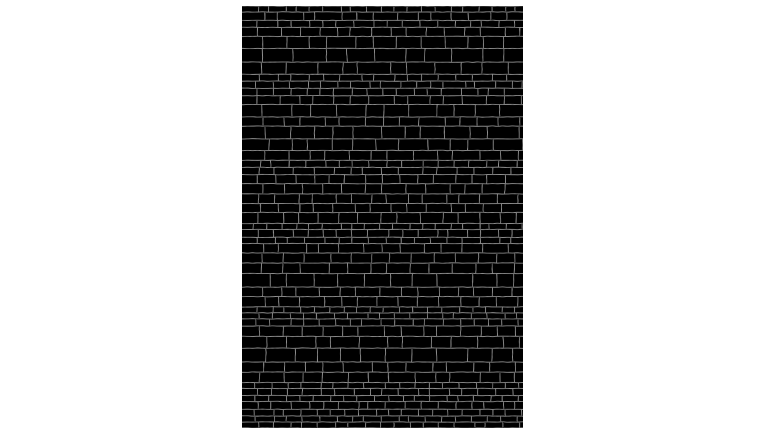
A WebGL 1 fragment shader for this pattern:

```glsl
precision highp float;
// Upright black panel of uneven brick courses with thin grey joints, on white.

uniform vec2 u_resolution;

const float COURSES = 47.0;
const vec2 PANEL_HALF = vec2(140.5, 211.0);

float hash(vec2 p) {
  vec3 q = fract(p.xyx * vec3(0.1031, 0.1030, 0.0973));
  q += dot(q, q.yzx + 33.33);
  return fract((q.x + q.y) * q.z);
}

float noise(vec2 p) {
  vec2 cell = floor(p);
  vec2 f = fract(p);
  f = f * f * (3.0 - 2.0 * f);
  float low = mix(hash(cell), hash(cell + vec2(1.0, 0.0)), f.x);
  float high = mix(hash(cell + vec2(0.0, 1.0)), hash(cell + 1.0), f.x);
  return mix(low, high, f.y);
}

// Courses swell and shrink every eight rows; the lowest ones stay thin.
float courseHeight(float row) {
  float swell = row > 39.5 ? -2.8 : 2.4 * cos((row - 4.5) * 0.7854);
  return clamp(9.2 + swell + 5.0 * (hash(vec2(row, 7.0)) - 0.5), 6.0, 14.0);
}

// Share of a pixel covered by a line, exact for lines thinner than a pixel.
float lineCoverage(float dist, float halfWidth, float pixel) {
  float covered = min(dist + 0.5 * pixel, halfWidth) - max(dist - 0.5 * pixel, -halfWidth);
  return clamp(covered / pixel, 0.0, 1.0);
}

void main() {
  // The canvas is 432 units tall.
  float pixel = 432.0 / u_resolution.y;
  vec2 p = (gl_FragCoord.xy - 0.5 * u_resolution) * pixel + vec2(1.5, 1.0);

  // Position from the top left of the panel, with a slight hand-drawn wobble.
  vec2 wobble = vec2(noise(p * 0.25 + 90.0), noise(p * 0.2 + 300.0)) - 0.5;
  vec2 wall = vec2(p.x + PANEL_HALF.x, PANEL_HALF.y - p.y) + 0.5 * wobble;
  wall.y = clamp(wall.y, 0.0, 2.0 * PANEL_HALF.y - 0.01);

  // Fit the courses to the panel, then find the one at this depth.
  float total = 0.0;
  for (float i = 0.0; i < COURSES; i++) total += courseHeight(i);
  float fit = 2.0 * PANEL_HALF.y / total;
  float top = 0.0;
  float row = 0.0;
  float rowTop = 0.0;
  float rowHeight = 10.0;
  for (float i = 0.0; i < COURSES; i++) {
    float height = courseHeight(i) * fit;
    if (wall.y >= top) {
      row = i;
      rowTop = top;
      rowHeight = height;
    }
    top += height;
  }
  float down = wall.y - rowTop;
  float bedDistance = min(down, rowHeight - down);

  // Upright joints: taller courses hold wider bricks, each shifted and leaning.
  float brickWidth = (7.5 + 1.25 * rowHeight) * mix(0.92, 1.08, hash(vec2(row, 31.0)));
  float joint = floor(wall.x / brickWidth + 0.5);
  float shift = 0.46 * (hash(vec2(joint, row + 60.0)) - 0.5);
  float lean = 0.08 * (hash(vec2(joint + 50.0, row)) - 0.5) * (down - 0.5 * rowHeight);
  float jointDistance = abs(wall.x - (joint + shift) * brickWidth - lean);

  float mortar = lineCoverage(bedDistance, 0.48, pixel);
  if (joint > 0.5) mortar = max(mortar, lineCoverage(jointDistance, 0.48, pixel));
  float grey = 0.52 * mix(0.85, 1.15, noise(p * 0.4));
  vec3 brick = vec3(mortar * grey);

  // White surround with a smooth panel edge.
  vec2 inside = clamp((PANEL_HALF - abs(p)) / pixel + 0.5, 0.0, 1.0);
  gl_FragColor = vec4(mix(vec3(1.0), brick, inside.x * inside.y), 1.0);
}
```
